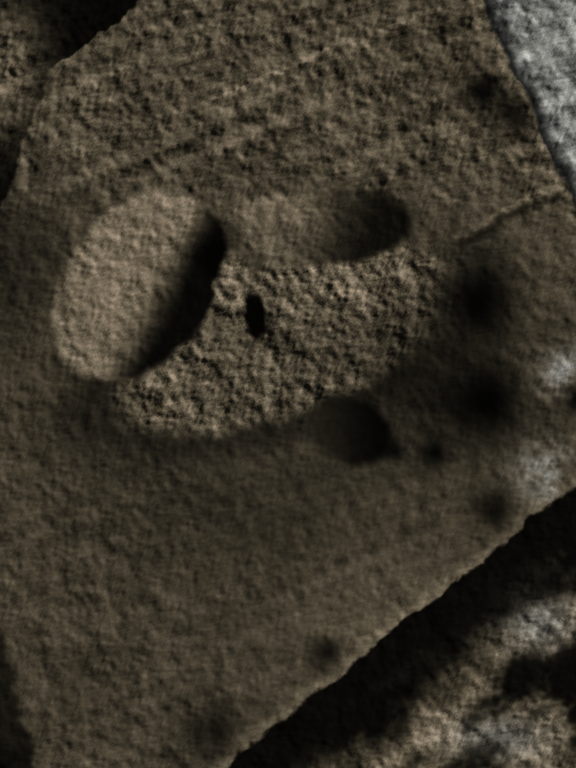
A Shadertoy shader for this texture:

```glsl
// Draws a slab of raking-lit, dark clay with pressed hollows, crumbled earth and broken edges.
#define LIGHT_DIR vec2(0.8, 0.6)
#define SLAB_TONE 0.235
#define GRAIN_SCALE 75.0
#define GRAIN_GAIN 1.7
#define LUMP_GAIN 0.7
#define STREAK_GAIN 0.55
#define EDGE_WOBBLE 0.022

float hash(vec2 p) {
  vec3 q = fract(vec3(p.xyx) * 0.1031);
  q += dot(q, q.yzx + 33.33);
  return fract((q.x + q.y) * q.z);
}

float noise(vec2 p) {
  vec2 i = floor(p), f = fract(p);
  f = f * f * (3.0 - 2.0 * f);
  return mix(mix(hash(i), hash(i + vec2(1, 0)), f.x),
             mix(hash(i + vec2(0, 1)), hash(i + 1.0), f.x), f.y);
}

// Coordinates along and across the direction a
vec2 turn(vec2 p, float a) {
  return vec2(p.x * cos(a) + p.y * sin(a), p.y * cos(a) - p.x * sin(a));
}

float fbm(vec2 p) {
  float sum = 0.0, amp = 0.5;
  for (int i = 0; i < 4; i++) {
    sum += amp * noise(p);
    p = turn(p, 0.6) * 2.03 + 7.1;
    amp *= 0.55;
  }
  return sum;
}

// Positive where the surface falls away towards the light
float relief(vec2 p) { return fbm(p) - fbm(p + LIGHT_DIR * 0.45); }

float streaks(vec2 p, float a, vec2 scale) {
  vec2 q = turn(p, a) * scale, up = vec2(0, 0.5);
  return noise(q) - noise(q + up) + 0.5 * (noise(q * 2.3) - noise(q * 2.3 + up));
}

float ellipse(vec2 p, vec2 c, vec2 r, float a) {
  return (length(turn(p - c, a) / r) - 1.0) * min(r.x, r.y);
}

float glow(vec2 p, vec2 c, vec2 r) { vec2 d = (p - c) / r; return exp(-dot(d, d)); }
float band(float d, float r) { return exp(-d * d / (r * r)); }
float inside(float d, float soft) { return 1.0 - smoothstep(-soft, soft, d); }

float segment(vec2 p, vec2 a, vec2 b) {
  vec2 d = b - a;
  return length(p - a - d * clamp(dot(p - a, d) / dot(d, d), 0.0, 1.0));
}

// Small dents: centre, radius, darkness
const vec4 DENTS[12] = vec4[12](
  vec4(.625, .609, .062, .93), vec4(.636, .479, .058, .95), vec4(.567, .41, .018, .85),
  vec4(.632, .883, .026, .85), vec4(.675, .85, .026, .75), vec4(.645, .336, .024, .75),
  vec4(.427, .151, .02, .75), vec4(.28, .05, .036, .6), vec4(.55, .49, .085, .5),
  vec4(.75, .478, .018, .8), vec4(.01, .66, .085, .45), vec4(.516, .412, .012, .8));

void mainImage(out vec4 fragColor, in vec2 fragCoord) {
  vec2 p = fragCoord / iResolution.xy * vec2(0.75, 1.0);
  float coarse = fbm(p * 9.0);
  vec2 w = p + EDGE_WOBBLE * (vec2(fbm(p * 32.0), fbm(p * 32.0 + 40.0)) - 0.48);
  vec2 soft = mix(p, w, 0.6);

  // Slab tone, grooves above and faint scratches below
  float top = smoothstep(0.69, 0.82, p.y), low = 1.0 - smoothstep(0.36, 0.52, p.y);
  float v = SLAB_TONE * (0.78 + 0.42 * coarse) + 0.035 * top;
  v += 0.06 * glow(p, vec2(.52, .2), vec2(.16, .09)) + 0.05 * glow(p, vec2(.69, .68), vec2(.08, .12));
  v -= 0.045 * glow(p, vec2(.34), vec2(.18, .12));
  float rough = mix(0.72, 1.15, top) - 0.2 * low * smoothstep(0.15, 0.4, p.x);
  float shade = STREAK_GAIN * top * streaks(p, 0.42, vec2(5, 55));
  shade += 0.25 * low * streaks(p, -1.4, vec2(7, 60)) * (1.0 - smoothstep(0.1, 0.4, p.x));
  shade += 0.2 * low * streaks(p, 0.4, vec2(6, 70));
  vec2 a = vec2(.6, .69), b = vec2(.73, .76);
  float ridge = min(segment(w, vec2(.24, .86), vec2(.57, .99)), segment(w, a, b));
  v += 0.09 * inside(ridge - 0.004, 0.004);
  v *= 1.0 - 0.5 * inside(segment(w + vec2(-.004, .01), a, b) - 0.004, 0.005);

  // Crumbled mound with a shadowed foot
  float mound = ellipse(w, vec2(.375, .56), vec2(.235, .096), 0.38);
  v *= 1.0 - 0.45 * glow(vec2(mound, p.y), vec2(.012, .46), vec2(.022, .1));
  float onMound = inside(mound, 0.012);
  float tone = 0.29 + 0.08 * glow(p, vec2(.47, .63), vec2(.09, .05)) + 0.05 * glow(p, vec2(.25, .53), vec2(.08, .05));
  v = mix(v, tone * (0.78 + 0.4 * coarse), onMound);
  rough = mix(rough, 1.5, onMound);

  // Broad hollow on the left, long hollow above the mound
  vec2 c = vec2(.18, .629);
  float hollow = inside(ellipse(soft, c, vec2(.138, .096), 0.95), 0.006);
  float dusk = smoothstep(0.005, 0.062, dot(p - c, vec2(.87, -.5)) + 0.02 * (coarse - 0.5));
  v = mix(v, mix(0.43, 0.035, dusk), hollow);
  float trough = inside(ellipse(soft, vec2(.421, .707), vec2(.118, .05), 0.03), 0.006);
  v = mix(v, mix(0.36, 0.06, smoothstep(.36, .5, p.x - 0.4 * (p.y - .707))), trough);
  rough = mix(rough, 0.75, max(hollow, trough));
  v *= 1.0 - 0.8 * glow(p, vec2(.285, .665), vec2(.028, .035));

  // Upright clod and its black hole
  float clod = inside(ellipse(w, vec2(.306, .622), vec2(.024, .05), 0.1), 0.005);
  v = mix(v, 0.35, clod);
  rough = mix(rough, 1.4, clod);
  v *= 1.0 - 0.95 * inside(ellipse(w, vec2(.336, .59), vec2(.014, .029), 0.0), 0.004);

  // Smooth dark cup and scattered dents
  float cup = inside(ellipse(soft, vec2(.457, .438), vec2(.056, .041), -0.25), 0.008);
  v = mix(v, mix(0.13, 0.03, smoothstep(.41, .5, p.x)), cup);
  rough = mix(rough, 0.35, cup);
  for (int i = 0; i < 12; i++) {
    vec2 e = (p - DENTS[i].xy) / DENTS[i].z;
    e.x *= e.x > 0.0 ? 1.25 : 0.85;
    v *= 1.0 - DENTS[i].w * exp(-dot(e, e));
  }

  // Pale dry patches
  float grey = glow(p, vec2(.735, .512), vec2(.028, .035)) + glow(p, vec2(.715, .385), vec2(.045, .035));
  grey *= smoothstep(0.3, 0.62, fbm(p * 28.0));
  v += 0.32 * grey;

  // Slab borders, rubble and neighbouring stones
  float lower = (w.y - (w.x - 0.293) * 0.805) * 0.78;
  float right = (w.x - 0.625 - (1.0 - w.y) * 0.467) * 0.9;
  float left = w.x - 0.026 - (w.y - 0.8) * 0.33 - 0.085 * smoothstep(0.9, 1.0, w.y);
  float corner = 0.052 * (1.0 - w.y / 0.19) - w.x;
  v += 0.1 * band(lower - 0.006, 0.01) + 0.08 * band(right + 0.008, 0.006);
  float pale = glow(p, vec2(.7, .19), vec2(.05, .04)) + glow(p, vec2(.65, .04), vec2(.06, .03));
  float rubble = smoothstep(0.4, 0.75, fbm(turn(p, 0.5) * vec2(11, 17))) * smoothstep(0.03, 0.15, -lower);
  float under = inside(lower, 0.003), slate = smoothstep(-0.002, 0.004, right);
  v = mix(v, 0.035 + 0.42 * rubble + 0.18 * pale * coarse, under);
  v = mix(v, mix(0.1, 0.46, smoothstep(0.002, 0.022, right)), slate);
  grey = mix(mix(grey, pale * 0.7, under), 1.0, slate);
  float stone = 0.03 + 0.36 * glow(p, vec2(0, .91), vec2(.055, .085));
  v = mix(v, stone, inside(left, 0.004) * step(0.5, p.y));
  v = mix(v, 0.04 + 0.07 * coarse, smoothstep(-0.006, 0.008, corner));
  rough = mix(rough, 0.9, max(under, slate));

  // Raking light over the grain, then the earth tint
  shade += rough * (GRAIN_GAIN * relief(p * GRAIN_SCALE) + LUMP_GAIN * relief(p * 24.0));
  v = max(v * (1.0 + clamp(shade, -0.8, 1.1)), 0.012);
  vec3 earth = vec3(1.0, 0.9, 0.66 + 0.18 * v);
  fragColor = vec4(v * mix(earth, vec3(0.99, 0.99, 0.95), clamp(grey, 0.0, 1.0)), 1.0);
}
```
